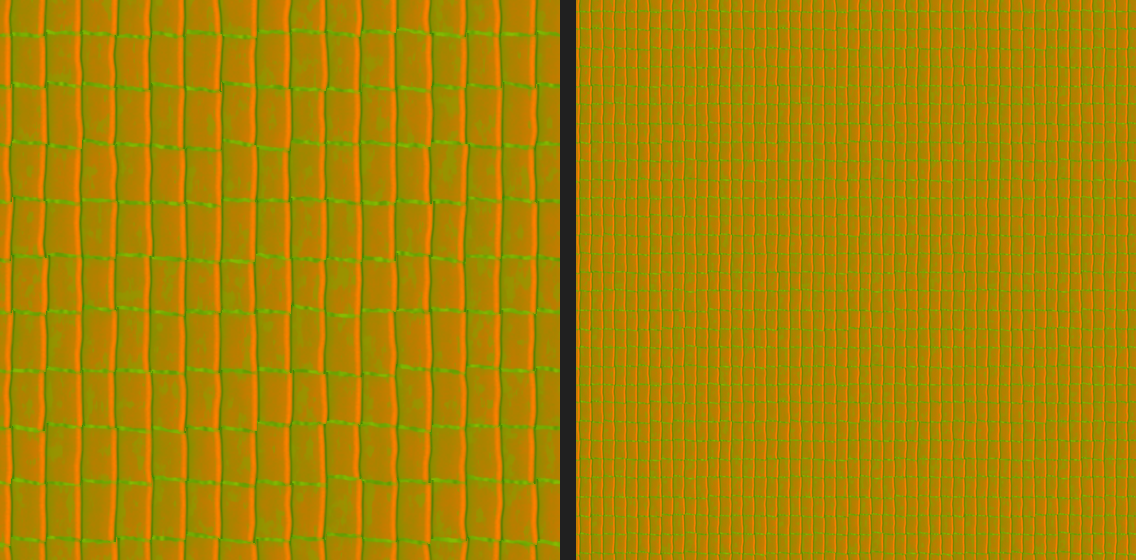
Left: one tile. Right: repeated 3 by 3.
Write a WebGL 2 fragment shader that draws this texture map.

```glsl
#version 300 es
precision highp float;

uniform vec2 u_resolution;
out vec4 fragColor;

const vec2 TILES = vec2(16.0, 10.0);

float hash(vec2 p) {
  vec3 q = fract(p.xyx * vec3(0.1031, 0.1030, 0.0973));
  q += dot(q, q.yzx + 33.33);
  return fract((q.x + q.y) * q.z);
}

float tileHash(vec2 cell, float seed) {
  return hash(mod(cell, TILES) + seed);
}

// Value noise on a lattice that wraps across the canvas
float noise(vec2 uv, vec2 cells) {
  vec2 p = uv * cells, i = floor(p), f = fract(p);
  f = f * f * (3.0 - 2.0 * f);
  vec2 a = mod(i, cells), b = mod(i + 1.0, cells);
  return mix(mix(hash(a), hash(vec2(b.x, a.y)), f.x),
             mix(hash(vec2(a.x, b.y)), hash(b), f.x), f.y);
}

float fbm(vec2 uv, vec2 cells) {
  float sum = 0.0, gain = 0.5;
  for (int i = 0; i < 4; i++) {
    sum += gain * noise(uv, cells);
    cells *= 2.0;
    gain *= 0.5;
  }
  return sum / 0.9375;
}

void main() {
  vec2 uv = gl_FragCoord.xy / u_resolution;
  float pixel = TILES.y / u_resolution.y;

  // Hand-laid columns with slightly wavering edges
  vec2 p = uv * TILES - vec2(0.33, 0.414);
  p.x += 0.07 * (noise(uv, vec2(16.0, 30.0)) - 0.5);
  float column = floor(p.x);

  // Nearest overlap line: uneven per row and per tile, sloping down to the right
  float joint = floor(p.y + 0.5);
  float step1 = 2.0 * tileHash(vec2(column, joint), 3.0) - 1.0;
  float rowShift = 0.09 * (tileHash(vec2(0.0, joint), 41.0) - 0.5);
  float slope = 0.03 + 0.07 * tileHash(vec2(column, joint), 17.0);
  float ragged = 0.045 * (fbm(uv, vec2(80.0, 50.0)) - 0.5);
  float d = p.y - joint - rowShift - 0.075 * step1 * abs(step1)
          + slope * (fract(p.x) - 0.5) + ragged;
  float row = d > 0.0 ? joint : joint - 1.0;

  // Each rib jogs and leans within its own row
  float edge = floor(p.x + 0.5);
  float jog = 0.09 * (tileHash(vec2(edge, row), 59.0) - 0.5);
  float lean = 0.10 * (tileHash(vec2(edge, row), 73.0) - 0.4);
  float x = p.x - jog - lean * (p.y - row - 0.5);
  float f = fract(x);
  vec2 tile = vec2(floor(x), row);

  // Flat pan, turning warmer towards the rib
  float clouds = fbm(uv, vec2(32.0, 20.0));
  float grain = noise(uv, vec2(256.0)) - 0.5;
  vec3 color = mix(vec3(0.61, 0.54, 0.0), vec3(0.69, 0.505, 0.0), smoothstep(0.03, 0.35, f));
  color = mix(color, vec3(0.75, 0.50, 0.0), smoothstep(0.45, 0.80, f));
  float tone = 0.05 * (tileHash(tile, 23.0) - 0.5) + 0.12 * (clouds - 0.5);
  color += vec3(1.0, -0.35, 0.0) * (tone + 0.04 * grain);

  // Lichen blotches and small streaks
  float amount = 0.06 * tileHash(tile, 89.0);
  float lichen = smoothstep(0.60, 0.78, fbm(uv, vec2(56.0, 36.0)) + amount);
  float streak = smoothstep(0.70, 0.88, fbm(uv, vec2(96.0, 40.0)) + amount);
  color = mix(color, vec3(0.56, 0.61, 0.0), 0.65 * max(lichen, streak));

  // Raised rib with a bright crest
  float rib = smoothstep(0.76, 0.84, f) * (1.0 - smoothstep(0.94, 1.0, f));
  float crest = exp(-pow((f - 0.89) / 0.05, 2.0));
  vec3 ribColor = mix(vec3(0.86, 0.49, 0.0), vec3(0.97, 0.50, 0.0), crest);
  ribColor.r += 0.08 * (clouds - 0.5) + 0.05 * grain;
  color = mix(color, ribColor, rib);

  // Dark groove beside the rib
  float across = min(f, 1.0 - f);
  float groove = exp(-pow(across / 0.035, 2.0));
  float haze = exp(-f / 0.09);
  color = mix(color, vec3(0.47, 0.56, 0.0), 0.55 * haze);
  color = mix(color, vec3(0.30, 0.49, 0.01), groove * (0.45 + 0.5 * clouds));

  // Overlap line with mossy haze below it
  float cover = 1.0 - 0.55 * rib;
  float below = d < 0.0 ? exp(d / 0.075) : exp(-d / 0.025);
  color = mix(color, vec3(0.48, 0.61, 0.01), 0.6 * below * cover);
  float width = 0.012 + 0.022 * noise(uv, vec2(96.0, 60.0));
  float line = 1.0 - smoothstep(width - 0.012, width + 0.012 + pixel, abs(d));
  vec3 moss = mix(vec3(0.36, 0.60, 0.01), vec3(0.53, 0.76, 0.01), noise(uv, vec2(128.0, 80.0)));
  color = mix(color, moss, 0.9 * line * cover);

  // Shadowed notch where line and groove meet
  float notch = groove * exp(-pow(d / 0.06, 2.0));
  color = mix(color, vec3(0.16, 0.44, 0.01), 0.6 * notch);

  fragColor = vec4(clamp(color, 0.0, 1.0), 1.0);
}
```
